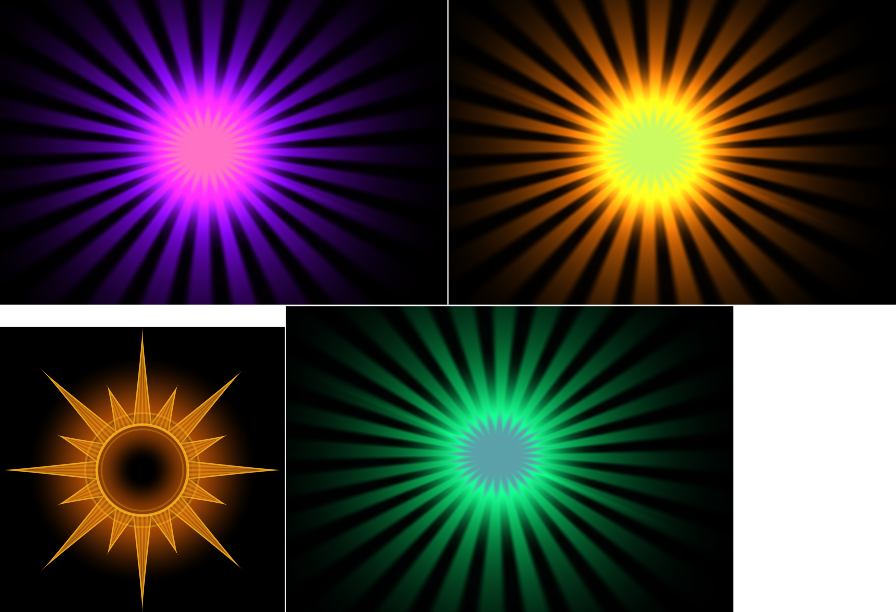
A Shadertoy shader for this background:

```glsl
const vec2 DESIGN = vec2(768.0, 526.0);   // layout units
const float TAU = 6.2831853;

const float RAY_COUNT = 28.0;
const float RAY_STRETCH = 1.28;           // horizontal squeeze of the ray fan
const float RAY_PHASE = 1.536;
const float RAY_REACH = 235.0;
const float RAY_GAIN = 2.6;
const float RAY_FALLOFF = 2.5;
const float STREAK_ANGLE = 2.74;

const float SPIKE_LONG = 119.5;
const float SPIKE_SHORT = 78.0;
const float DISC_RADIUS = 39.0;
const float RING_RADIUS = 49.0;

const vec3 PAPER = vec3(1.0);
const vec3 VIOLET = vec3(0.45, 0.02, 0.85);
const vec3 AMBER = vec3(0.78, 0.37, 0.02);
const vec3 GREEN = vec3(0.02, 0.52, 0.25);
const vec3 GOLD = vec3(1.0, 0.76, 0.13);
const vec3 EMBER = vec3(0.64, 0.28, 0.02);

float hash11(float n) {
    n = fract(n * 0.1031);
    n *= n + 33.33;
    return fract(n * (n + n));
}

// Antialiased coverage of a rectangle
float panel(vec2 p, vec2 lo, vec2 hi, float px) {
    vec2 d = abs(p - 0.5 * (lo + hi)) - 0.5 * (hi - lo);
    return clamp(0.5 - max(d.x, d.y) / px, 0.0, 1.0);
}

// Soft circle outline
float ring(float r, float radius, float width, float px) {
    return 1.0 - smoothstep(width, width + px, abs(r - radius));
}

// Fan of soft rays around a glowing, star-edged core
vec3 burst(vec2 p, vec3 halo, vec3 rim, vec3 core) {
    float r = length(p * vec2(1.0, 0.97));
    float turn = (atan(p.y * RAY_STRETCH, p.x) - RAY_PHASE) / TAU * RAY_COUNT;
    float vary = hash11(mod(floor(turn + 0.5), RAY_COUNT) + 3.0);
    float wave = 0.5 + 0.5 * cos(TAU * turn);

    // Gaps open gradually away from the core
    float ray = smoothstep(0.0, 0.72, wave - 0.12 * vary) * (0.8 + 0.3 * vary);
    ray = mix(1.0, 0.05 + 0.95 * ray, smoothstep(30.0, 92.0, r));
    float fall = RAY_GAIN * pow(max(0.0, 1.0 - r / RAY_REACH), RAY_FALLOFF);
    vec3 col = halo * fall * ray;
    col += rim * exp(-pow(r / 56.0, 4.0)) * ray;

    // Thin diagonal streak
    float across = dot(p, vec2(-sin(STREAK_ANGLE), cos(STREAK_ANGLE)));
    col += halo * 0.18 * fall * exp(-across * across / 3.0);

    float edge = mix(30.0, 43.0, wave);
    float coreR = length(p * vec2(1.0, 1.14));
    return mix(min(col, 1.0), core, 0.92 * (1.0 - smoothstep(edge - 13.0, edge + 6.0, coreR)));
}

// Eight tapered spikes: x is the fill, y the line work
vec2 spikes(vec2 p, float offset, float tip, float base, float px) {
    float sector = TAU / 8.0;
    float a = mod(atan(p.y, p.x) - offset + 0.5 * sector, sector) - 0.5 * sector;
    vec2 q = length(p) * vec2(cos(a), abs(sin(a)));
    float left = (tip - q.x) / (tip - RING_RADIUS);
    float width = base * sign(left) * pow(abs(left), 1.12);
    float fill = smoothstep(-0.5 * px, 0.5 * px, width - q.y) * step(DISC_RADIUS, q.x);
    float outline = 1.0 - smoothstep(0.2, 0.4 + px, abs(q.y - width + 0.5));
    float strands = 0.5 + 0.5 * cos(2.0 * TAU * q.y / max(width, 0.5));
    return vec2(fill, fill * max(outline, 0.5 * strands));
}

// Spiked golden sun with a dark centre
vec3 spikedSun(vec2 p, float px) {
    float r = length(p);
    float outside = smoothstep(DISC_RADIUS - px, DISC_RADIUS + px, r);
    vec3 glow = EMBER * 1.2 * (1.0 - smoothstep(34.0, 100.0, r));
    vec3 disc = EMBER * 0.85 * smoothstep(8.0, 38.0, r);
    vec3 col = mix(disc, glow, outside);

    // Woven collar
    float collar = outside * (1.0 - smoothstep(RING_RADIUS, RING_RADIUS + px, r));
    float a = atan(p.y, p.x);
    float weave = cos(32.0 * a + 0.5 * r) * cos(32.0 * a - 0.5 * r);
    col = mix(col, mix(EMBER * 0.7, GOLD, 0.25 + 0.2 * weave), 0.7 * collar);

    vec2 minor = spikes(p, TAU / 16.0, SPIKE_SHORT, 6.3, px);
    vec2 major = spikes(p, 0.0, SPIKE_LONG, 7.0, px);
    vec2 s = max(minor, major) * mix(0.65, 1.0, smoothstep(40.0, 54.0, r));
    col = mix(col, vec3(0.8, 0.4, 0.03), 0.7 * s.x);
    col = mix(col, GOLD, 0.75 * s.y);

    // Circular outlines
    col = mix(col, GOLD, 0.75 * ring(r, DISC_RADIUS, 0.7, px));
    col = mix(col, GOLD, 0.25 * ring(r, DISC_RADIUS - 4.0, 0.3, px));
    return mix(col, GOLD, 0.3 * ring(r, RING_RADIUS, 0.4, px));
}

void mainImage(out vec4 fragColor, in vec2 fragCoord) {
    vec2 p = fragCoord / iResolution.xy * DESIGN;
    float px = DESIGN.y / iResolution.y;

    vec3 violet = burst(p - vec2(177, 397), VIOLET, vec3(0.45, 0.2, 0.2), vec3(1.0, 0.46, 0.75));
    vec3 amber = burst(p - vec2(559, 397), AMBER, vec3(0.6, 0.6, 0.12), vec3(0.78, 0.98, 0.4));
    vec3 green = burst(p - vec2(427, 135), GREEN, vec3(0.05, 0.1, 0.14), vec3(0.38, 0.6, 0.66));
    vec3 sun = spikedSun(p - vec2(122), px);

    // Panels over the paper
    vec3 col = PAPER;
    col = mix(col, violet, panel(p, vec2(-9, 264.1), vec2(383.4, 540), px));
    col = mix(col, amber, panel(p, vec2(384.5, 264.1), vec2(780, 540), px));
    col = mix(col, green, panel(p, vec2(245.1, -9), vec2(628.5, 262.9), px));
    col = mix(col, sun, panel(p, vec2(-9), vec2(244.2, 245), px));
    fragColor = vec4(col, 1.0);
}
```
